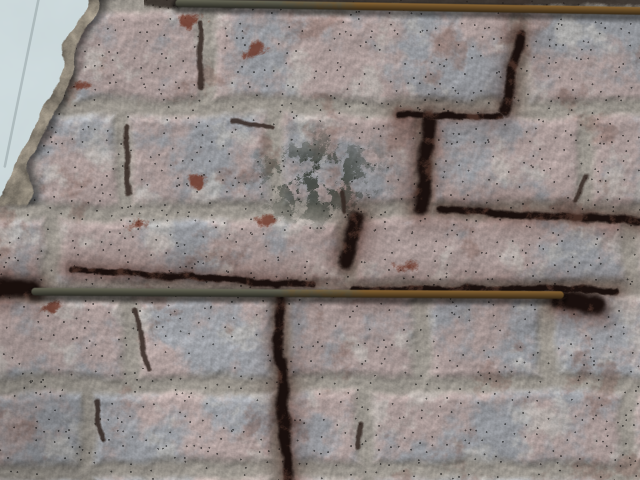
Reproduce this texture procedurally as a WebGL 2 fragment shader.

```glsl
#version 300 es
precision highp float;
// Worn, whitewashed brick wall with deep cracks, two metal rods and a torn plaster board.
uniform vec2 u_resolution;
out vec4 fragColor;

// Wall layout on a 4 x 3 canvas: course edges and vertical joints, bottom to top
const float COURSES[6] = float[](0.06, 0.60, 1.19, 1.68, 2.33, 2.98);
const vec4 JOINTS[5] = vec4[](
  vec4(0.55, 1.76, 2.28, 3.92), vec4(0.82, 1.75, 2.64, 3.42),
  vec4(0.32, 2.17, 3.95, 5.0), vec4(0.78, 1.71, 2.66, 3.66),
  vec4(0.42, 1.29, 3.25, 5.0));
// Deep gaps and fine cracks as segments
const vec4 GAPS[11] = vec4[](
  vec4(1.745, 1.16, 1.75, 0.72), vec4(1.76, 0.72, 1.80, 0.0),
  vec4(2.68, 2.27, 2.63, 1.70), vec4(2.23, 1.64, 2.16, 1.35),
  vec4(2.50, 2.28, 3.12, 2.27), vec4(3.26, 2.78, 3.15, 2.30),
  vec4(2.75, 1.69, 4.0, 1.62), vec4(0.45, 1.31, 1.95, 1.22),
  vec4(2.20, 1.20, 3.85, 1.18), vec4(0.0, 1.20, 0.20, 1.19),
  vec4(3.50, 1.13, 3.72, 1.10));
const float GAP_WIDTHS[11] = float[](0.045, 0.05, 0.06, 0.06, 0.03, 0.045, 0.035, 0.03, 0.03, 0.085, 0.08);
const vec4 CRACKS[8] = vec4[](
  vec4(1.25, 2.85, 1.25, 2.45), vec4(0.78, 2.20, 0.81, 1.78),
  vec4(0.83, 1.07, 0.94, 0.70), vec4(0.60, 0.50, 0.64, 0.25),
  vec4(2.25, 0.34, 2.25, 0.20), vec4(1.46, 2.24, 1.70, 2.21),
  vec4(3.66, 1.90, 3.60, 1.75), vec4(2.15, 1.68, 2.14, 1.80));
const vec2 RED_CHIPS[8] = vec2[](
  vec2(1.59, 2.68), vec2(1.24, 1.88), vec2(1.19, 2.87), vec2(0.50, 2.46),
  vec2(1.68, 1.62), vec2(0.88, 1.60), vec2(0.30, 1.08), vec2(2.55, 1.33));

vec2 hash2(vec2 p) {
  vec3 q = fract(p.xyx * vec3(0.1031, 0.1030, 0.0973));
  q += dot(q, q.yzx + 33.33);
  return fract((q.xx + q.yz) * q.zy);
}

// Distance to the nearest scattered point, and that cell's random value
vec2 cells(vec2 p) {
  vec2 best = vec2(9.0, 0.0);
  for (int y = -1; y <= 1; y++)
    for (int x = -1; x <= 1; x++) {
      vec2 cell = floor(p) + vec2(x, y), r = hash2(cell + 50.0);
      float d = length(cell + r - p);
      if (d < best.x) best = vec2(d, fract(r.x * 7.3 + r.y * 3.1));
    }
  return best;
}

// Layered, rotated and bent sines, roughly -1 to 1
float waves(vec2 p) {
  float sum = 0.0, amp = 0.5;
  for (int i = 0; i < 6; i++) {
    p = mat2(1.5, 1.1, -1.1, 1.5) * p + vec2(1.7, 4.1);
    sum += amp * sin(p.x + 1.4 * sin(p.y * 0.8)) * cos(p.y + sin(p.x * 0.6));
    amp *= 0.62;
  }
  return sum;
}

float segment(vec2 p, vec4 s) {
  vec2 a = p - s.xy, b = s.zw - s.xy;
  return length(a - b * clamp(dot(a, b) / dot(b, b), 0.0, 1.0));
}

// Distance to the nearest mortar line, and the brick's number
vec2 bricks(vec2 p) {
  float d = 1.0;
  int row = -1;
  for (int i = 0; i < 6; i++) {
    d = min(d, abs(p.y - COURSES[i]));
    row += int(step(COURSES[i], p.y));
  }
  row = clamp(row, 0, 4);
  vec4 j = abs(p.x - JOINTS[row]);
  d = min(d, min(min(j.x, j.y), min(j.z, j.w)));
  return vec2(d, float(row) * 7.0 + dot(step(JOINTS[row], vec4(p.x)), vec4(1.0)));
}

float height(vec2 p) {
  vec2 bent = p + 0.035 * vec2(waves(p * 3.0), waves(p * 3.0 + 9.0));
  return 0.035 * smoothstep(0.02, 0.10, bricks(bent).x) + 0.017 * waves(p * 6.0)
    + 0.009 * cells(p * 22.0).x + 0.006 * cells(p * 55.0).x;
}

void main() {
  vec2 p = gl_FragCoord.xy / u_resolution * vec2(4.0, 3.0);
  float aa = 4.0 / u_resolution.x;
  float coarse = waves(p * 1.7), fine = waves(p * 9.0);
  vec2 bent = p + 0.035 * vec2(waves(p * 3.0), waves(p * 3.0 + 9.0));
  vec2 brick = bricks(bent), grit = cells(p * 26.0);

  // Pink and blue-grey limewash over bricks, sandy mortar between
  vec3 wash = mix(vec3(0.66, 0.60, 0.59), vec3(0.58, 0.59, 0.61), smoothstep(-0.25, 0.4, coarse + 0.3 * fine));
  wash *= 0.95 + 0.11 * hash2(vec2(brick.y, 3.0)).x;
  wash = mix(wash, vec3(0.72, 0.71, 0.69), 0.6 * smoothstep(0.1, 0.6, waves(p * 4.0 + 20.0)));
  vec3 color = mix(vec3(0.60, 0.58, 0.55), wash, smoothstep(0.02, 0.09, brick.x));
  color = mix(color, vec3(0.50, 0.40, 0.37), 0.5 * smoothstep(0.3, 0.7, waves(p * 3.3 + 40.0)));

  // Relief lit from above left, small pits
  float relief = height(p) - height(p + vec2(-0.010, 0.020));
  color *= clamp(1.0 + 11.0 * relief, 0.55, 1.30);
  color *= 1.0 - 0.5 * smoothstep(0.22, 0.08, grit.x) * step(0.84, grit.y);

  // Dark mossy specks and red chips
  float moss = smoothstep(0.50, 0.05, length((p - vec2(2.0, 1.88)) * vec2(0.85, 1.2)));
  color = mix(color, vec3(0.22, 0.24, 0.21), 0.8 * moss * smoothstep(0.1, 0.4, fine + 0.3 * grit.y));
  float chip = 1.0;
  for (int i = 0; i < 8; i++) chip = min(chip, length((p - RED_CHIPS[i]) * vec2(0.8, 1.2)));
  color = mix(color, vec3(0.42, 0.20, 0.14), 0.8 * smoothstep(0.06, 0.02, chip + 0.05 * fine));

  // Deep gaps with soft shade, then fine cracks
  vec2 rough = p + 0.022 * vec2(waves(p * 5.0 + 3.0), waves(p * 5.0 + 13.0));
  float gap = 0.0, shade = 0.0, crack = 1.0;
  for (int i = 0; i < 11; i++) {
    float d = segment(rough, GAPS[i]), w = GAP_WIDTHS[i];
    gap = max(gap, smoothstep(w, w * 0.35, d));
    shade = max(shade, exp(-16.0 * max(d - w, 0.0)));
  }
  for (int i = 0; i < 8; i++) crack = min(crack, segment(rough, CRACKS[i]));
  color *= mix(vec3(1.0), vec3(0.62, 0.52, 0.49), shade * 0.75);
  color = mix(color, mix(vec3(0.10, 0.06, 0.05), vec3(0.27, 0.18, 0.15), smoothstep(0.0, 0.6, fine)), gap);
  color = mix(color, vec3(0.20, 0.15, 0.13), 0.85 * smoothstep(0.024, 0.006, crack));
  color *= 1.0 - 0.18 * smoothstep(1.3, 0.0, length(p * vec2(1.0, 0.8)));

  // Metal rods, grey-green turning ochre
  color = mix(color, vec3(0.16, 0.13, 0.11), 0.8 * smoothstep(2.94, 2.98, p.y + 0.02 * fine) * step(0.9, p.x));
  for (int i = 0; i < 2; i++) {
    vec4 rod = i == 0 ? vec4(0.22, 1.177, 3.50, 1.156) : vec4(1.12, 2.98, 4.1, 2.93);
    float d = segment(p, rod), across = p.y - mix(rod.y, rod.w, (p.x - rod.x) / (rod.z - rod.x));
    vec3 metal = mix(vec3(0.32, 0.32, 0.27), vec3(0.42, 0.31, 0.16), smoothstep(1.6, 2.4, p.x + 0.3 * fine));
    color *= 1.0 - 0.5 * smoothstep(0.065, 0.02, segment(p + vec2(0.0, 0.02), rod));
    color = mix(color, metal * (0.9 + 16.0 * across), smoothstep(0.024 + aa, 0.024 - aa, d));
  }

  // Torn plaster board in the upper left corner
  float edge = 0.49 * (min(p.y, 2.58) - 1.78) + 0.16 * smoothstep(2.7, 3.0, p.y);
  float off = p.x - edge + 0.025 * waves(p * 5.0);
  float rim = 0.08 + 0.13 * smoothstep(2.0, 1.75, p.y);
  float above = smoothstep(1.70, 1.74, p.y + 0.02 * fine);
  color *= 1.0 - 0.5 * above * smoothstep(rim + 0.09, rim, off);
  vec3 torn = vec3(0.53, 0.50, 0.45) * (1.0 + 0.3 * fine + 5.0 * relief);
  color = mix(color, torn, above * smoothstep(rim + aa, rim - aa, off));
  vec3 board = vec3(0.80, 0.85, 0.86) + 0.012 * coarse;
  board -= 0.12 * smoothstep(0.012, 0.004, segment(p, vec4(0.24, 3.0, 0.03, 1.96)));
  color = mix(color, board, smoothstep(aa, -aa, off));
  fragColor = vec4(color, 1.0);
}
```
